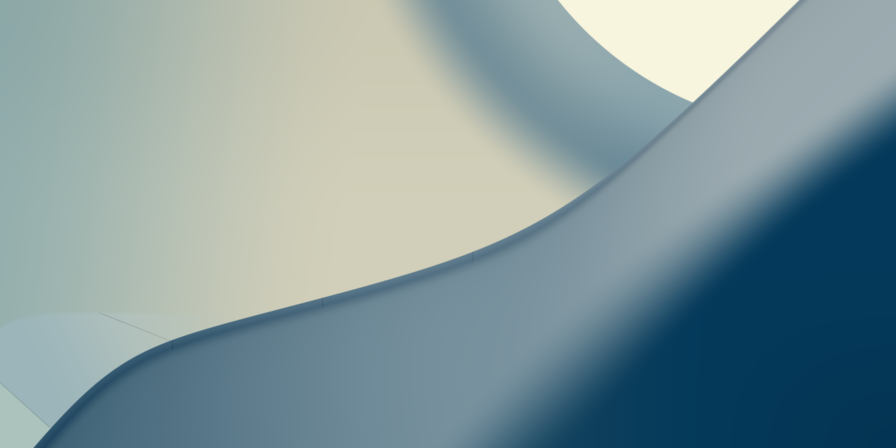
Give the GLSL for this background, as a Shadertoy shader.

```glsl
// Soft abstract architecture: a sweeping blue ribbon below a cream wall and a bright round opening.

const vec2 OPENING_CENTER = vec2(1.84, 1.47);
const float OPENING_RADIUS = 0.758;
const float RING_RADIUS = 0.985;

const vec3 WALL_TEAL = vec3(0.57, 0.68, 0.68);
const vec3 WALL_CREAM = vec3(0.82, 0.81, 0.725);
const vec3 RING_DARK = vec3(0.45, 0.56, 0.60);
const vec3 RING_LIGHT = vec3(0.60, 0.68, 0.69);
const vec3 OPENING_GLOW = vec3(0.97, 0.96, 0.87);
const vec3 PANEL_BLUE = vec3(0.61, 0.71, 0.73);
const vec3 PANEL_PALE = vec3(0.72, 0.77, 0.74);
const vec3 RIBBON_DEEP = vec3(0.25, 0.39, 0.47);
const vec3 RIBBON_MID = vec3(0.47, 0.57, 0.62);
const vec3 RIBBON_LIGHT = vec3(0.61, 0.67, 0.69);
const vec3 NAVY = vec3(0.015, 0.225, 0.355);

// Coverage of the region where d < 0, with an edge of half width w.
float fill(float d, float w) {
    return 1.0 - smoothstep(-w, w, d);
}

float bell(float x, float width) {
    float t = x / width;
    return exp(-t * t);
}

float softRamp(float x, float sharpness) {
    return log(1.0 + exp(sharpness * x)) / sharpness;
}

float segmentDistance(vec2 p, vec2 a, vec2 b) {
    vec2 ab = b - a;
    float t = clamp(dot(p - a, ab) / dot(ab, ab), 0.0, 1.0);
    return length(p - a - ab * t);
}

// Upper edge of the ribbon: a gentle slope that steepens at both ends.
float ribbonHeight(float x) {
    return 0.1535 + 0.25 * x + 0.75 * softRamp(x - 1.2525, 7.5) - softRamp(0.24 - x, 14.0);
}

float ribbonDistance(vec2 p) {
    float h = 0.004;
    float slope = (ribbonHeight(p.x + h) - ribbonHeight(p.x - h)) / (2.0 * h);
    return (p.y - ribbonHeight(p.x)) / sqrt(1.0 + slope * slope);
}

vec3 wallColor(vec2 p) {
    float warmth = smoothstep(-0.12, 0.80, p.x + 0.12 * (0.5 - p.y));
    vec3 color = mix(WALL_TEAL, WALL_CREAM, warmth);
    return color - 0.025 * smoothstep(0.5, 1.0, p.y);
}

// Blurred ring with a crisp opening inside it.
vec3 addOpening(vec3 color, vec2 p, float pixel) {
    float r = length(p - OPENING_CENTER);
    vec3 ring = mix(RING_LIGHT, RING_DARK, smoothstep(OPENING_RADIUS, RING_RADIUS, r));
    ring -= vec3(0.05, 0.03, 0.01) * smoothstep(1.2, 1.5, p.x);
    color = mix(color, ring, 1.0 - smoothstep(RING_RADIUS - 0.03, RING_RADIUS + 0.13, r));
    return mix(color, OPENING_GLOW, fill(r - OPENING_RADIUS, pixel));
}

// Pale curved panel in the lower left corner, with two seams.
vec3 addPanel(vec3 color, vec2 p, float pixel) {
    float top = 0.308 - 0.04 * exp(-p.x / 0.06) - 0.025 * p.x;
    vec3 panel = mix(PANEL_BLUE, PANEL_PALE, smoothstep(0.05, 0.45, p.x + 0.5 * (p.y - 0.2)));
    float lower = dot(p - vec2(0.0, 0.146), normalize(vec2(0.9, 1.0)));
    panel = mix(panel, PANEL_PALE - vec3(0.05, 0.01, 0.0), fill(lower, pixel));
    float seam = min(segmentDistance(p, vec2(0.221, 0.302), vec2(0.378, 0.24)),
                     segmentDistance(p, vec2(0.0, 0.146), vec2(0.11, 0.047)));
    panel -= 0.10 * fill(seam - 0.001, pixel);
    float fade = 1.0 - smoothstep(0.25, 0.55, p.x);
    return mix(color, panel, fade * fill(p.y - top, pixel + 0.004));
}

// Ribbon surface: long gradient, bevelled rim and its narrow shadow.
vec3 ribbonColor(vec2 p, float depth, float pixel) {
    vec3 color = mix(RIBBON_DEEP, RIBBON_MID, smoothstep(-0.1, 1.15, p.x + 0.15 * p.y));
    color = mix(color, RIBBON_LIGHT, smoothstep(1.05, 1.75, p.x));
    float rimWidth = mix(0.020, 0.007, smoothstep(1.1, 1.55, p.x));
    float rim = fill(depth - rimWidth, 0.003 + pixel);
    color -= vec3(0.045, 0.035, 0.02) * rim;
    color -= vec3(0.075, 0.07, 0.06) * bell(depth - rimWidth, 0.5 * rimWidth + 0.003);
    color -= 0.035 * exp(-max(depth, 0.0) / 0.06);

    // Evenly spaced joints across the rim.
    float joint = abs(fract((p.x - 0.385) / 0.335 + 0.5) - 0.5) * 0.335;
    float jointRange = 1.0 - step(1.2, p.x);
    return color - 0.05 * rim * jointRange * fill(joint - 0.001, pixel);
}

// Deep shadow on the right, softer toward the bottom.
vec3 addNavy(vec3 color, vec2 p) {
    float x = p.x - 1.5625;
    float edge = 0.427 + 0.86 * x - 0.2 * x * x;
    float softness = mix(0.13, 0.075, smoothstep(1.2, 1.9, p.x));
    float shade = fill((p.y - edge) * 0.76, softness);
    vec3 navy = NAVY + vec3(0.05, 0.03, 0.01) * (1.0 - smoothstep(1.2, 1.6, p.x));
    navy -= vec3(0.0, 0.02, 0.03) * smoothstep(0.4, 0.0, p.y) * smoothstep(1.5, 2.0, p.x);
    return mix(color, navy, shade);
}

void mainImage(out vec4 fragColor, in vec2 fragCoord) {
    vec2 p = vec2(2.0, 1.0) * fragCoord / iResolution.xy;
    float pixel = 1.0 / iResolution.y;

    vec3 color = wallColor(p);
    color = addOpening(color, p, pixel);
    color = addPanel(color, p, pixel);

    float d = ribbonDistance(p);
    vec3 ribbon = addNavy(ribbonColor(p, -d, pixel), p);
    color = mix(color, ribbon, fill(d, pixel));
    fragColor = vec4(color, 1.0);
}
```
